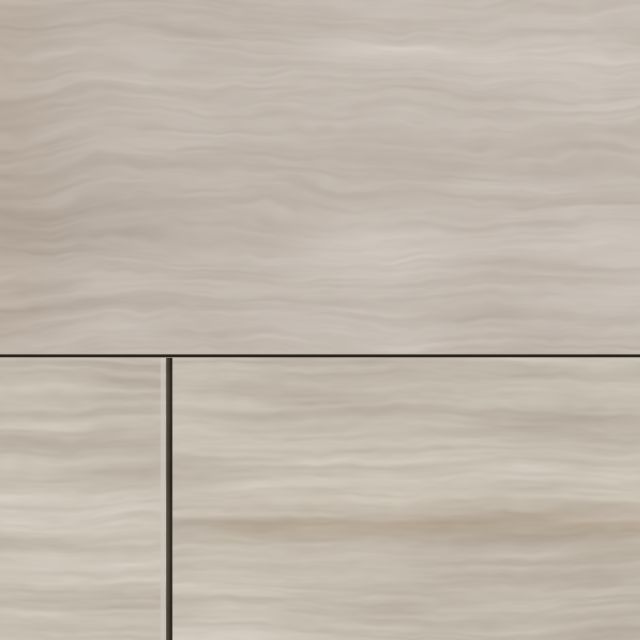
Reproduce this texture procedurally as a WebGL 2 fragment shader.

```glsl
#version 300 es
precision highp float;
uniform vec2 u_resolution;
out vec4 fragColor;

const vec3 WOOD_DARK = vec3(0.655, 0.612, 0.570);
const vec3 WOOD_LIGHT = vec3(0.825, 0.790, 0.755);
const vec3 BROWN_SHIFT = vec3(-0.010, -0.030, -0.048);
const vec3 OLIVE_SHIFT = vec3(0.002, 0.006, -0.006);
const vec3 GROOVE = vec3(0.25, 0.22, 0.17);
const vec3 GROOVE_DEEP = vec3(0.13, 0.11, 0.09);
const vec3 BEVEL = vec3(0.80, 0.775, 0.74);

const float ROW_SEAM = 0.444;
const float END_SEAM = 0.2645;

float hash(vec2 p) {
  vec3 q = fract(vec3(p.xyx) * 0.1031);
  q += dot(q, q.yzx + 33.33);
  return fract((q.x + q.y) * q.z);
}

float noise(vec2 p) {
  vec2 cell = floor(p);
  vec2 f = fract(p);
  f = f * f * (3.0 - 2.0 * f);
  float low = mix(hash(cell), hash(cell + vec2(1, 0)), f.x);
  float high = mix(hash(cell + vec2(0, 1)), hash(cell + vec2(1, 1)), f.x);
  return mix(low, high, f.y);
}

// Layered noise centred on zero
float fbm(vec2 p) {
  float sum = 0.0;
  float amplitude = 0.5;
  for (int i = 0; i < 4; i++) {
    sum += amplitude * (noise(p) - 0.5);
    p = p * 2.03 + 17.3;
    amplitude *= 0.5;
  }
  return sum;
}

// Soft-edged stripe: 1 on the line, 0 away from it
float stripe(float distanceToLine, float halfWidth, float blur) {
  return 1.0 - smoothstep(halfWidth - blur, halfWidth + blur, abs(distanceToLine));
}

float bump(float x, float width) {
  return exp(-x * x / (width * width));
}

// Long horizontal fibres, bent by a slow warp
float grain(vec2 p, float waviness, float seed) {
  vec2 q = p + seed * vec2(3.7, 5.1);
  q.y += waviness * fbm(q * vec2(5.0, 9.0));
  float broad = fbm(q * vec2(2.2, 24.0));
  float streak = noise(q * vec2(3.5, 85.0)) - 0.5;
  float fibre = noise(q * vec2(9.0, 165.0) + 41.0) - 0.5;
  float fleck = noise(q * vec2(42.0, 210.0) + 83.0) - 0.5;
  return 0.55 * broad + 0.25 * streak + 0.20 * fibre + 0.09 * fleck;
}

vec3 plank(vec2 p, float upper, float seed) {
  float waviness = mix(0.035, 0.075, upper);
  float clouds = fbm(p * vec2(3.5, 8.0) + seed * 11.0);
  float tone = 0.64 + 0.55 * clouds;
  tone += mix(1.15, 0.85, upper) * grain(p, waviness, seed);

  // The upper board darkens to the left and pales to the right
  float leftShade = upper * (1.0 - smoothstep(0.0, 0.22, p.x));
  tone += upper * (0.20 * p.x - 0.11) - 0.14 * leftShade;

  // Pale upper edge and brown heart streaks on the lower boards
  float lower = 1.0 - upper;
  float paleEdge = bump(p.y - 0.38, 0.07) * smoothstep(0.25, 0.8, p.x);
  float heart = bump(p.y - 0.18 + 0.02 * fbm(p * vec2(4.0, 3.0)), 0.028);
  heart *= smoothstep(END_SEAM, 0.4, p.x) * (0.6 + noise(p * vec2(3.0, 80.0)));
  tone += lower * (0.10 * paleEdge - 0.10 * heart);

  vec3 colour = mix(WOOD_DARK, WOOD_LIGHT, clamp(tone, -0.1, 1.1));
  float brown = 0.35 * leftShade + 0.55 * lower * heart;
  return colour + BROWN_SHIFT * brown + OLIVE_SHIFT * lower;
}

void main() {
  vec2 p = gl_FragCoord.xy / u_resolution;
  float blur = max(0.0012, 0.75 / min(u_resolution.x, u_resolution.y));

  // One board above, two boards below
  float upper = step(ROW_SEAM, p.y);
  float seed = mix(1.0 + step(END_SEAM, p.x), 4.0, upper);
  vec3 colour = plank(p, upper, seed);

  // Worn pale lips beside the joints
  float below = 1.0 - smoothstep(ROW_SEAM - 0.004, ROW_SEAM - 0.002, p.y);
  float lip = stripe(p.x - END_SEAM + 0.010, 0.0035, blur) * below;
  colour = mix(colour, BEVEL, 0.75 * lip);
  colour += 0.025 * stripe(p.y - ROW_SEAM + 0.005, 0.0025, blur);
  colour += 0.012 * stripe(p.y - ROW_SEAM - 0.007, 0.003, blur);

  // End joint with its shaded right side, then the long joint
  float endJoint = stripe(p.x - END_SEAM, 0.0048, blur) * below;
  float depth = smoothstep(-0.003, 0.003, p.x - END_SEAM);
  float wear = 0.05 * fbm(p * vec2(60.0, 25.0));
  colour = mix(colour, mix(GROOVE + 0.06, GROOVE_DEEP + 0.05, depth) + wear, endJoint);
  float rowJoint = stripe(p.y - ROW_SEAM, 0.0022, blur);
  colour = mix(colour, GROOVE_DEEP, 0.95 * rowJoint);

  fragColor = vec4(colour, 1.0);
}
```
